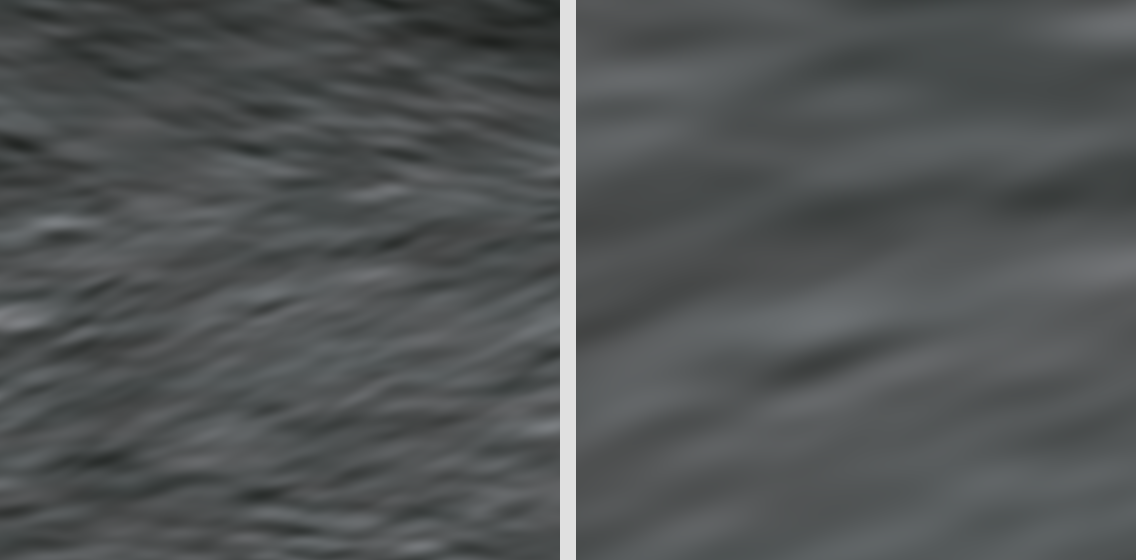
Left, the full canvas; right, a detail of the centre.
Reproduce this texture procedurally as a WebGL 2 fragment shader.

```glsl
#version 300 es
precision highp float;

uniform vec2 u_resolution;
out vec4 fragColor;

float hash(vec2 p) {
    return fract(sin(dot(p, vec2(127.1, 311.7))) * 43758.5453);
}

float valueNoise(vec2 p) {
    vec2 i = floor(p), f = fract(p);
    f = f * f * (3.0 - 2.0 * f);
    return mix(mix(hash(i), hash(i + vec2(1, 0)), f.x),
               mix(hash(i + vec2(0, 1)), hash(i + vec2(1, 1)), f.x), f.y);
}

// Streaks lie flat at the bottom, rise in the middle and fall near the top
float streakSlope(float y) {
    return 0.03 + 0.21 * smoothstep(0.02, 0.2, y) - 0.36 * smoothstep(0.45, 0.8, y);
}

// Sum of soft, elongated wave packets scattered over a jittered grid
float streaks(vec2 uv, float scale, float seed) {
    vec2 cellSize = vec2(0.09, 0.03) / scale;
    vec2 home = floor(uv / cellSize);
    float sum = 0.0;
    for (int j = -2; j <= 2; j++) {
        for (int i = -1; i <= 1; i++) {
            for (int k = 0; k < 2; k++) {
                vec2 cell = home + vec2(i, j);
                vec2 key = cell + seed + 37.3 * float(k);
                vec2 jitter = vec2(hash(key), hash(key + 11.7));
                vec2 center = (cell + jitter) * cellSize;
                float slope = streakSlope(center.y) + 0.36 * (hash(key + 23.1) - 0.5);

                vec2 d = (uv - center) * scale;
                d.y -= slope * d.x;
                vec2 r = d / vec2(0.08, 0.04);
                float envelope = max(0.0, 1.0 - dot(r, r));
                float phase = 6.2832 * hash(key + 5.9);
                float strength = hash(key + 47.3);
                sum += strength * envelope * envelope * cos(95.0 * d.y + phase);
            }
        }
    }
    return sum;
}

void main() {
    vec2 uv = gl_FragCoord.xy / u_resolution;

    // Broad shading, darker toward the top
    float tone = mix(0.328, 0.24, smoothstep(0.5, 1.0, uv.y));
    tone -= 0.03 * smoothstep(0.95, 1.0, uv.y);
    vec2 sheared = uv - vec2(0.0, 0.1 * uv.x);
    tone += 0.11 * (valueNoise(sheared * vec2(5.0, 12.0) + 3.0) - 0.5);

    // Coarse, medium and fine streaks, uneven in contrast
    float contrast = mix(0.55, 1.45, valueNoise(uv * vec2(6.0, 11.0) + 40.0));
    float relief = 0.033 * streaks(uv, 0.6, 17.0) + 0.058 * streaks(uv, 1.0, 0.0)
                 + 0.016 * streaks(uv, 1.5, 91.0);
    tone = clamp(tone + contrast * relief, 0.1, 0.5);

    // Cool grey with faint warm patches
    float warmth = 0.014 * (valueNoise(sheared * vec2(9.0, 28.0) + 70.0) - 0.5);
    vec3 color = tone + vec3(-0.008 + warmth, 0.004, 0.003 + 0.06 * (tone - 0.27));
    fragColor = vec4(color, 1.0);
}
```
